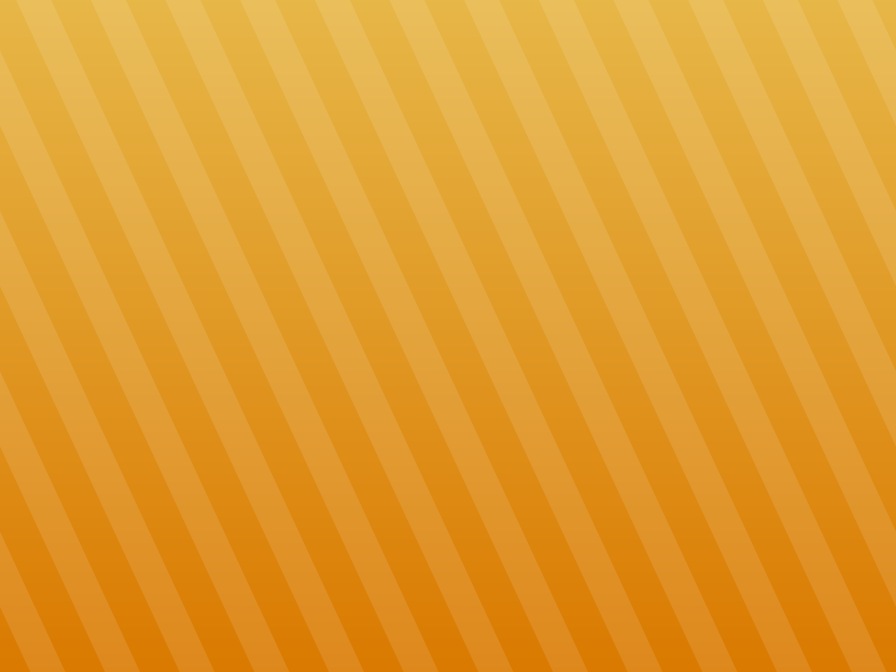
Give the GLSL for this pattern, as a WebGL 2 fragment shader.

```glsl
#version 300 es
precision highp float;
// Pale slanted stripes over a vertical amber-to-orange gradient.

uniform vec2 u_resolution;
out vec4 outColor;

const vec3 TOP_COLOR = vec3(0.904, 0.716, 0.280);
const vec3 BOTTOM_COLOR = vec3(0.853, 0.476, 0.0);
const vec3 STRIPE_COLOR = vec3(1.0);
const float STRIPE_OPACITY = 0.11;
const float STRIPE_COUNT = 12.0;   // repeats across the canvas width
const float STRIPE_WIDTH = 0.469;  // share of one repeat
const float STRIPE_START = 0.216;  // first left edge at the top, in repeats
const float STRIPE_SLOPE = 0.4655; // sideways shift per unit of descent

// Coverage of the pale band; all lengths are in repeats.
float stripeMask(float phase, float pixel) {
    float fromCenter = abs(fract(phase - 0.5 * STRIPE_WIDTH + 0.5) - 0.5);
    float edge = fromCenter - 0.5 * STRIPE_WIDTH;
    return clamp(0.5 - edge / pixel, 0.0, 1.0);
}

void main() {
    // Both axes in canvas widths, with depth measured down from the top.
    float across = gl_FragCoord.x / u_resolution.x;
    float depth = (u_resolution.y - gl_FragCoord.y) / u_resolution.x;

    // Background gradient
    float height = gl_FragCoord.y / u_resolution.y;
    vec3 color = mix(BOTTOM_COLOR, TOP_COLOR, height);

    // Slanted stripes
    float phase = (across - STRIPE_SLOPE * depth) * STRIPE_COUNT - STRIPE_START;
    float pixel = STRIPE_COUNT / u_resolution.x * length(vec2(1.0, STRIPE_SLOPE));
    color = mix(color, STRIPE_COLOR, STRIPE_OPACITY * stripeMask(phase, pixel));

    outColor = vec4(color, 1.0);
}
```
